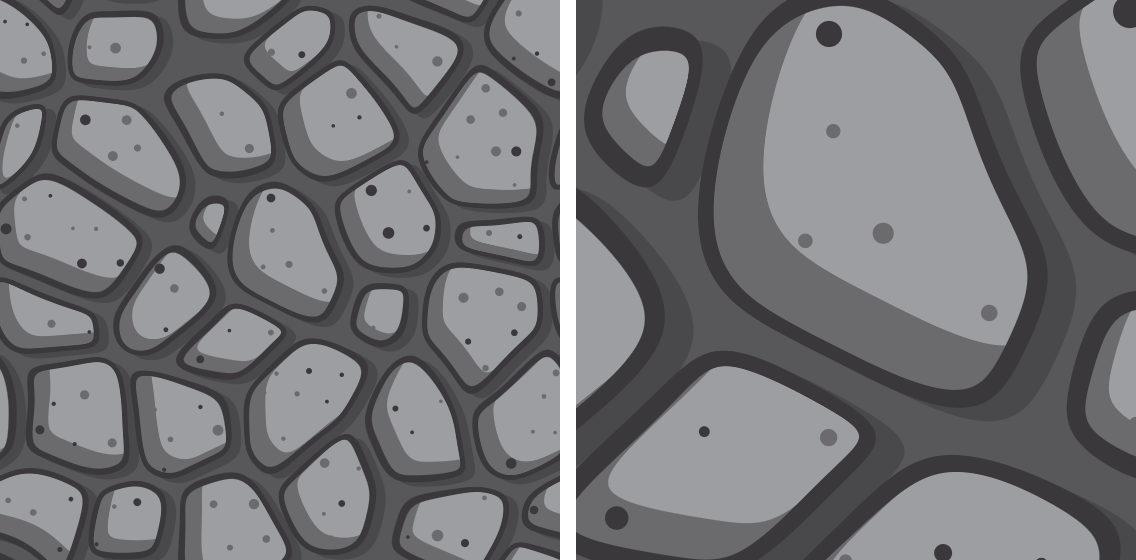
Left, the full canvas; right, a detail of the centre.
Reproduce this texture procedurally as a WebGL 2 fragment shader.

```glsl
#version 300 es
precision highp float;
// Seamless cartoon cobblestones: outlined, shaded, speckled stones in dark mortar.
#define STONES vec2(5.0, 6.0)
#define JITTER 0.58
#define SIZE_RANGE 0.017
#define ROUNDING 0.013
#define GAP 0.009
#define OUTLINE 0.0108
#define WARP 0.05
#define WOBBLE 0.012
#define SHADOW_SHIFT vec2(0.017, -0.008)
#define SHADE_SHIFT vec2(0.028, 0.025)
#define SPECKS 16.0
#define SPECK_RADIUS vec2(0.0032, 0.0105)

uniform vec2 u_resolution;
out vec4 fragColor;

const vec3 FACE = vec3(0.61, 0.62, 0.63);
const vec3 SHADE = vec3(0.42, 0.42, 0.43);
const vec3 MORTAR = vec3(0.345, 0.345, 0.352);
const vec3 SHADOW = vec3(0.288, 0.284, 0.292);
const vec3 INK = vec3(0.23, 0.22, 0.23);

vec2 hash2(vec2 c) {
  vec3 q = fract(c.xyx * vec3(0.1031, 0.1030, 0.0973));
  q += dot(q, q.yzx + 33.33);
  return fract((q.xx + q.yz) * q.zy);
}

// Gradient noise that repeats after a whole number of cells.
float cornerSlope(vec2 cell, vec2 offset, float period) {
  float angle = 6.28318 * hash2(mod(cell, period) + 71.0).x;
  return dot(vec2(cos(angle), sin(angle)), offset);
}
float gradientNoise(vec2 p, float period) {
  vec2 i = floor(p), f = p - i, e = vec2(1.0, 0.0);
  vec2 u = f * f * f * (f * (f * 6.0 - 15.0) + 10.0);
  float bottom = mix(cornerSlope(i, f, period), cornerSlope(i + e, f - e, period), u.x);
  float top = mix(cornerSlope(i + e.yx, f - e.yx, period),
                  cornerSlope(i + 1.0, f - 1.0, period), u.x);
  return mix(bottom, top, u.y);
}
vec2 warp(vec2 p) {
  return p + WARP * vec2(gradientNoise(p * 4.0, 4.0),
                         gradientNoise(p * 4.0 + vec2(1.37, 2.61), 4.0));
}

// Stone centre in xy, size rank from 0 (pebble) to 1 in z.
vec3 stoneSite(vec2 cell) {
  vec2 id = mod(cell, STONES), traits = hash2(id + 19.0);
  vec2 centre = cell + 0.5 + JITTER * (hash2(id + 5.0) - 0.5);
  centre.x += 0.5 * mod(id.y, 2.0) - 0.25;
  return vec3(centre / STONES, traits.x < 0.17 ? 0.0 : 0.5 + 0.5 * traits.y);
}
vec2 findStone(vec2 q) {
  vec2 base = floor(q * STONES), best = base;
  float nearest = 1e5;
  for (int y = -2; y <= 2; y++)
    for (int x = -2; x <= 2; x++) {
      vec2 cell = base + vec2(x, y);
      vec3 site = stoneSite(cell);
      vec2 away = q - site.xy;
      float power = dot(away, away) - SIZE_RANGE * site.z;
      if (power < nearest) { nearest = power; best = cell; }
    }
  return best;
}

// Positive inside: smooth minimum over the walls shared with neighbours.
float stoneDistance(vec2 q, vec2 cell) {
  vec3 own = stoneSite(cell);
  vec2 slope = vec2(0.0);
  float total = 0.0;
  for (int y = -2; y <= 2; y++)
    for (int x = -2; x <= 2; x++) {
      if (x == 0 && y == 0) continue;
      vec3 other = stoneSite(cell + vec2(x, y));
      float span = max(distance(other.xy, own.xy), 0.01);
      vec2 normal = (other.xy - own.xy) / span;
      float wall = dot(0.5 * (own.xy + other.xy) - q, normal)
                 + 0.5 * SIZE_RANGE * (own.z - other.z) / span;
      float weight = exp(-wall / ROUNDING);
      total += weight;
      slope += weight * normal;
    }
  vec2 phase = 6.0 * hash2(mod(cell, STONES) + 43.0);
  float inset = GAP + WOBBLE * gradientNoise(q * 6.0 + phase, 6.0);
  return (-ROUNDING * log(total) - inset) / max(length(slope) / total, 0.4);
}
float coverage(float d) { return clamp(d * u_resolution.y + 0.5, 0.0, 1.0); }

void main() {
  vec2 p = gl_FragCoord.xy / u_resolution;
  vec2 q = warp(p), cell = findStone(q);
  float body = stoneDistance(q, cell);
  // Shadow thrown on the mortar
  vec2 thrown = warp(p - SHADOW_SHIFT);
  vec3 color = mix(MORTAR, SHADOW, coverage(stoneDistance(thrown, findStone(thrown))));
  // Lit face, shifted away from the shaded lower left
  vec2 shift = SHADE_SHIFT * mix(0.5, 1.12, stoneSite(cell).z);
  vec3 stone = mix(SHADE, FACE, coverage(stoneDistance(warp(p - shift), cell) - OUTLINE));
  // Specks that fit wholly inside a stone
  vec2 grid = p * SPECKS, stagger = vec2(0.5 * mod(floor(grid.y), 2.0), 0.0);
  vec2 spot = floor(grid + stagger), id = mod(spot, SPECKS), traits = hash2(id + 113.0);
  vec2 centre = (spot + 0.5 + 0.56 * (hash2(id + 157.0) - 0.5) - stagger) / SPECKS;
  float radius = mix(SPECK_RADIUS.x, SPECK_RADIUS.y, traits.x * traits.x);
  vec2 bed = warp(centre);
  float room = stoneDistance(bed, findStone(bed)) - OUTLINE;
  float speck = coverage(radius - distance(p, centre)) * step(radius, room);
  stone = mix(stone, traits.y < 0.42 ? INK : SHADE, speck);
  // Outline, then stone, over the ground
  color = mix(color, INK, coverage(body));
  fragColor = vec4(mix(color, stone, coverage(body - OUTLINE)), 1.0);
}
```
